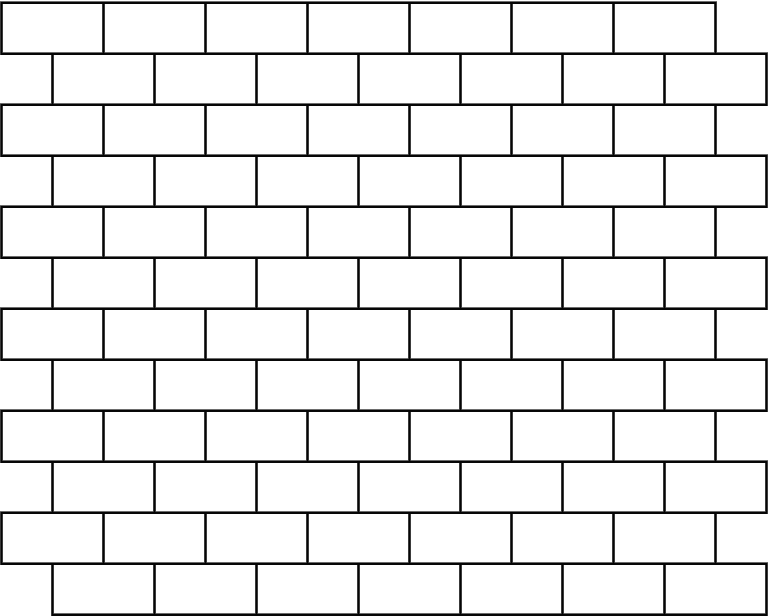
This pattern is drawn by a Shadertoy shader. Its source:

```glsl
// Running-bond brick wall in thin black outline on white: twelve courses of
// seven bricks, every other course pushed sideways by half a brick.
// Each course is a clamped repeat of a box; the nearest two are merged.

const float COURSES = 12.0;
const float BRICKS_PER_COURSE = 7.0;
const vec2 BRICK_SIZE = vec2(2.0, 1.0);    // one unit is a course height
const float CANVAS_WIDTH = 15.059;         // 7.5 bricks plus both margins
const vec2 MARGIN = vec2(0.0294, 0.0255);  // left and bottom
const float LINE_WIDTH = 0.0505;
const vec3 PAPER = vec3(1.0);
const vec3 INK = vec3(0.02);

// Square-cornered distance to the outline of a centred box
float boxOutline(vec2 p, vec2 halfSize) {
    vec2 d = abs(p) - halfSize;
    return abs(max(d.x, d.y));
}

// Distance to the brick outlines of one course; even courses are shifted
float courseOutline(vec2 p, float course, vec2 brickSize, float brickCount) {
    float shift = 0.5 * brickSize.x * (1.0 - mod(course, 2.0));
    vec2 q = p - vec2(shift, course * brickSize.y);
    float brick = clamp(floor(q.x / brickSize.x), 0.0, brickCount - 1.0);
    q.x -= brick * brickSize.x;
    return boxOutline(q - 0.5 * brickSize, 0.5 * brickSize);
}

// Distance to the wall, from the two courses either side of the nearest joint
float wallOutline(vec2 p, vec2 brickSize, float courseCount, float brickCount) {
    float joint = floor(p.y / brickSize.y + 0.5);
    float lower = clamp(joint - 1.0, 0.0, courseCount - 1.0);
    float upper = clamp(joint, 0.0, courseCount - 1.0);
    return min(courseOutline(p, lower, brickSize, brickCount),
               courseOutline(p, upper, brickSize, brickCount));
}

// Share of a pixel covered by a line at the given distance
float lineCoverage(float dist, float width, float pixel) {
    return clamp(0.5 + (0.5 * width - dist) / pixel, 0.0, 1.0);
}

void mainImage(out vec4 fragColor, in vec2 fragCoord) {
    float pixel = CANVAS_WIDTH / iResolution.x;
    vec2 p = fragCoord * pixel - MARGIN;

    float dist = wallOutline(p, BRICK_SIZE, COURSES, BRICKS_PER_COURSE);
    float ink = lineCoverage(dist, LINE_WIDTH, pixel);
    fragColor = vec4(mix(PAPER, INK, ink), 1.0);
}
```
